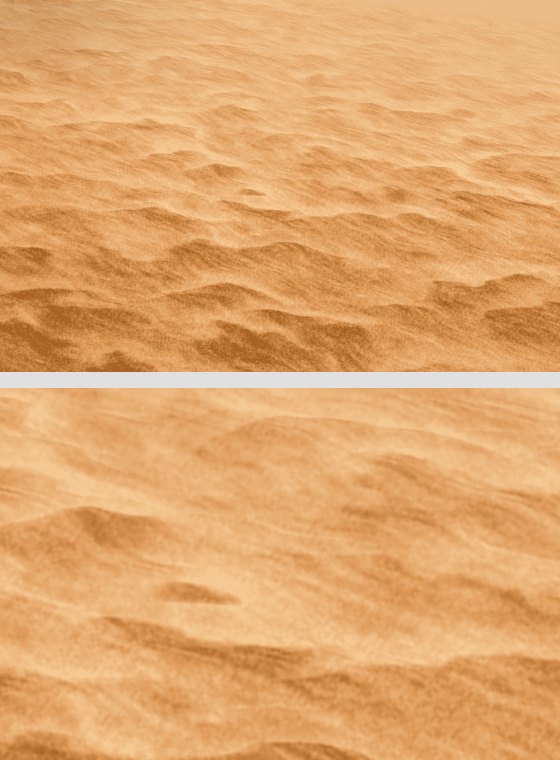
Top, the full canvas; bottom, a detail of the centre.
Reproduce this texture procedurally as a Shadertoy shader.

```glsl
const vec3 SHADOW_SAND = vec3(0.66, 0.39, 0.14);
const vec3 MID_SAND    = vec3(0.87, 0.605, 0.35);
const vec3 LIT_SAND    = vec3(0.965, 0.79, 0.58);
const vec3 HAZE        = vec3(0.915, 0.74, 0.555);

const float HORIZON      = 1.9;   // height where the ground plane vanishes
const float TILT         = 0.07;  // rows sink towards the right
const vec2  MOUND_SCALE  = vec2(5.8, 25.0);
const float ARCH         = 1.1;   // curvature of the mound crests
const float CREST_BLUR   = 0.06;
const float RELIEF_TONE  = 0.31;
const float SMALL_TONE   = 0.11;  // smaller mounds between the large ones
const float RIPPLE_TONE  = 0.68;
const float GRAIN_TONE   = 0.52;
const float GRAIN_SCALE  = 290.0;

float hash(vec2 p) {
    return fract(sin(dot(p, vec2(127.1, 311.7))) * 43758.5453);
}

float noise(vec2 p) {
    vec2 i = floor(p), f = fract(p);
    f = f * f * (3.0 - 2.0 * f);
    return mix(mix(hash(i), hash(i + vec2(1, 0)), f.x),
               mix(hash(i + vec2(0, 1)), hash(i + vec2(1, 1)), f.x), f.y);
}

float fbm(vec2 p) {
    float sum = 0.0, amp = 0.5;
    for (int i = 0; i < 4; i++) {
        sum += amp * noise(p);
        p = p * 2.03 + 17.3;
        amp *= 0.5;
    }
    return sum / 0.9375;
}

// Mounds painted back to front: -1 on shaded faces, +1 in lit hollows
float moundRelief(vec2 ground) {
    float relief = 0.1;
    vec2 cell = floor(ground);
    for (int row = 2; row >= -2; row--) {
        for (int col = -1; col <= 1; col++) {
            vec2 id = cell + vec2(col, row);
            vec2 jitter = vec2(hash(id), hash(id + 41.3)) - 0.5;
            vec2 q = ground - id - 0.5 - 0.8 * jitter;
            float halfWidth = mix(0.5, 0.95, hash(id + 7.7));
            float strength = mix(0.3, 1.0, hash(id + 23.1));
            float below = 0.3 - ARCH * q.x * q.x - 0.15 * q.x - q.y;
            float side = smoothstep(1.0, 0.3, abs(q.x) / halfWidth) * strength;
            float front = smoothstep(-CREST_BLUR, CREST_BLUR, below);
            float face = front * smoothstep(1.4, 0.1, below);
            float hollow = (1.0 - front) * smoothstep(-0.8, 0.0, below);
            relief = mix(relief, 1.0, hollow * side * 0.85);
            relief = mix(relief, -1.0, face * side);
        }
    }
    return relief;
}

// Short oblique wind ripples in two sizes
float windRipples(vec2 ground) {
    vec2 p = vec2(ground.x * 4.0, (ground.y + 1.0 * ground.x) * 8.0);
    p.y += 2.5 * noise(ground * 2.5);
    return 0.5 * noise(p) + 0.5 * noise(p * vec2(2.2, 1.8) + 9.1) - 0.5;
}

// Grains on a turned lattice, so that no weave shows
float sandGrain(vec2 uv) {
    vec2 p = mat2(0.8, 0.6, -0.6, 0.8) * uv * GRAIN_SCALE;
    return 0.65 * noise(p) + 0.35 * noise(p * 0.53 + 11.9) - 0.5;
}

vec3 sandColour(float tone) {
    vec3 lower = mix(SHADOW_SAND, MID_SAND, clamp(tone * 2.0, 0.0, 1.0));
    return mix(lower, LIT_SAND, clamp(tone * 2.0 - 1.0, 0.0, 1.0));
}

void mainImage(out vec4 fragColor, in vec2 fragCoord) {
    vec2 uv = fragCoord / iResolution.y;
    float aspect = iResolution.x / iResolution.y;
    float across = uv.x / aspect;

    // Ground plane in perspective, warped to break up the rows
    float depth = HORIZON - uv.y - TILT * (uv.x - 0.5 * aspect);
    vec2 ground = vec2(uv.x - 0.5 * aspect, 1.0) * MOUND_SCALE / depth;
    vec2 warp = vec2(fbm(ground * 1.1), fbm(ground * 1.3 + 31.7)) - 0.5;
    vec2 warped = ground + warp * vec2(0.9, 1.2);

    // Relief flattens with distance, most of all at the far right
    float farDune = smoothstep(-0.02, 0.02, uv.y - 1.01 + 0.16 * (across - 0.5));
    float flatness = smoothstep(0.45, 1.0, uv.y) * mix(0.35, 0.75, across);
    float relief = moundRelief(warped);
    float smallRelief = moundRelief(warped * vec2(1.7, 2.0) + 13.0);
    float visible = (1.0 - flatness) * (1.0 - farDune);
    float shade = 0.5 - 0.5 * relief;

    // Broad light: dark foreground, bright middle, dim left edge
    float tone = 0.43 + 0.36 * smoothstep(0.0, 0.7, uv.y);
    tone -= 0.16 * smoothstep(0.35, 0.0, across);
    tone += 0.2 * (fbm(ground * 0.6 + 5.0) - 0.5) * (1.0 - farDune);

    tone += (RELIEF_TONE * relief + SMALL_TONE * smallRelief) * visible;
    tone += RIPPLE_TONE * windRipples(ground) * mix(0.3, 1.0, shade)
          * mix(1.0, 0.7, flatness) * (1.0 - farDune);

    // Sand grains, coarser to the eye in the foreground
    tone += GRAIN_TONE * sandGrain(uv) * mix(1.0, 0.35, smoothstep(0.0, 1.0, uv.y))
          * mix(0.6, 1.0, shade);

    // Airborne dust towards the top
    vec3 colour = sandColour(tone);
    float dust = 0.45 * smoothstep(0.4, 1.0, uv.y) * mix(0.5, 1.0, across);
    colour = mix(colour, HAZE, max(dust, 0.7 * farDune));
    colour *= 1.0 - 0.09 * smoothstep(0.7, 1.0, uv.y) * smoothstep(0.45, 0.0, across);

    fragColor = vec4(colour, 1.0);
}
```
